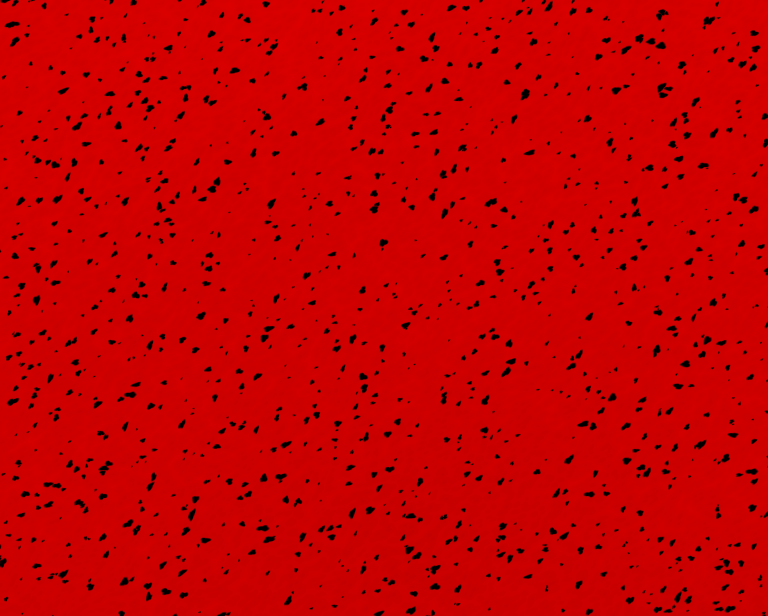
Write a WebGL 2 fragment shader that draws this texture.

```glsl
#version 300 es
precision highp float;

uniform vec2 u_resolution;
out vec4 fragColor;

vec2 hash2(vec2 p, float seed) {
    vec3 q = fract(vec3(p.xyx + seed) * vec3(0.1031, 0.1030, 0.0973));
    q += dot(q, q.yzx + 33.33);
    return fract((q.xx + q.yz) * q.zy);
}

vec2 rotate(vec2 p, float angle) {
    float c = cos(angle), s = sin(angle);
    return vec2(c * p.x + s * p.y, c * p.y - s * p.x);
}

// Distance to the nearest scattered point, in cell units
float cellular(vec2 p, float seed) {
    vec2 cell = floor(p);
    float nearest = 2.0;
    for (int y = -1; y <= 1; y++)
    for (int x = -1; x <= 1; x++) {
        vec2 id = cell + vec2(x, y);
        nearest = min(nearest, length(id + hash2(id, seed) - p));
    }
    return nearest;
}

// Approximate signed distance to a lobed, elongated chip
float chipDistance(vec2 p, float radius, float stretch, float phase) {
    vec2 q = p / vec2(stretch, 0.88);
    float a = atan(q.y, q.x);
    float lobes = 0.16 * sin(2.0 * a + phase) + 0.15 * sin(3.0 * a + phase * 2.3)
                + 0.07 * sin(5.0 * a - phase * 1.7);
    return length(q) - radius * (1.0 + lobes);
}

// Nearest chip in one jittered grid, with some cells left empty
float chipLayer(vec2 p, float density, float presence, float direction, float seed) {
    vec2 cell = floor(p * density);
    float nearest = 1.0;
    for (int y = -1; y <= 1; y++)
    for (int x = -1; x <= 1; x++) {
        vec2 id = cell + vec2(x, y);
        vec2 kind = hash2(id, seed + 17.0);
        if (kind.x > presence) continue;
        vec2 form = hash2(id, seed + 41.0);
        vec2 center = (id + hash2(id, seed)) / density;
        float radius = 0.001 + 0.0046 * pow(kind.y, 1.3);
        vec2 local = rotate(p - center, direction + (form.x - 0.5) * 1.1);
        float d = chipDistance(local, radius, mix(1.05, 1.6, form.y), form.x * 40.0);
        nearest = min(nearest, d);
    }
    return nearest;
}

// Slow uneven shading, lighter toward the top
float broadShade(vec2 p) {
    float waves = sin(p.x * 5.0 + 2.0 * sin(p.y * 4.0)) + sin(p.y * 9.0 - p.x * 6.0 + 1.0);
    return 0.045 * (p.y - 0.5) + 0.004 * waves;
}

// Fine mottling drawn out along one direction
float mottling(vec2 p, float direction) {
    vec2 q = rotate(p, direction) * vec2(0.6, 1.0);
    q += 0.004 * sin(q.yx * 70.0);
    return 0.024 * (cellular(q * 38.0, 5.0) - 0.45)
         + 0.034 * (cellular(q * 95.0, 9.0) - 0.45);
}

void main() {
    vec2 p = gl_FragCoord.xy / u_resolution.y;
    float direction = 0.62;

    // Red ground
    float red = 0.814 + broadShade(p) + mottling(p, direction);

    // Black chips from two overlapping scatters
    float d = min(chipLayer(p, 30.0, 0.56, direction, 3.0),
                  chipLayer(p + 7.37, 31.0, 0.52, direction, 71.0));
    float softness = max(0.0017, 0.7 / u_resolution.y);
    red *= smoothstep(-softness, softness, d);

    fragColor = vec4(red, 0.0, 0.0, 1.0);
}
```
